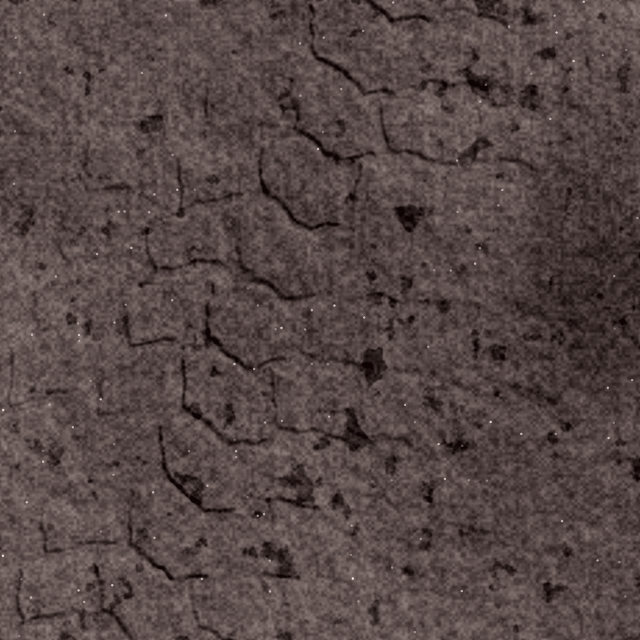
Give the GLSL for this texture, as a three.js fragment shader.

```glsl
// Dry brown soil pressed with slanted rows of worn, hexagonal tyre tread blocks.
varying vec2 vUv;

const vec3 SOIL_DARK = vec3(0.15, 0.105, 0.10);
const vec3 SOIL_LIGHT = vec3(0.48, 0.42, 0.41);
const vec2 TRACK_CENTRE = vec2(0.436, 0.605);
const vec2 ROW_STEP = vec2(0.0425, 0.109);   // from one block to the next
const vec2 COLUMN_STEP = vec2(0.14, -0.02);  // from one column to the next
const vec2 LIGHT_DIR = vec2(0.6, 0.8);
const float RELIEF_REACH = 0.007;
const float EDGE_SOFTNESS = 0.0042;
const float EDGE_SHADOW = 0.78;
const float EDGE_GLOW = 0.2;
const float BASE_TONE = 0.67;
const float SPECK_CELLS = 110.0;
const float SPECK_SHARE = 0.012;

float hash(vec2 p) {
  return fract(sin(dot(p, vec2(127.1, 311.7))) * 43758.5453);
}

float noise(vec2 p) {
  vec2 i = floor(p), f = fract(p);
  f = f * f * (3.0 - 2.0 * f);
  return mix(mix(hash(i), hash(i + vec2(1.0, 0.0)), f.x),
             mix(hash(i + vec2(0.0, 1.0)), hash(i + vec2(1.0, 1.0)), f.x), f.y);
}

float fbm(vec2 p) {
  float sum = 0.0, amp = 0.533;
  for (int i = 0; i < 4; i++) {
    sum += amp * noise(p);
    p = mat2(1.6, 1.2, -1.2, 1.6) * p + 17.3;
    amp *= 0.5;
  }
  return sum;
}

// Crumbled outlines: a coarse and a fine shift of the plane
vec2 crumble(vec2 p) {
  vec2 coarse = vec2(noise(p * 16.0), noise(p * 16.0 + 41.0)) - 0.5;
  vec2 fine = vec2(noise(p * 55.0 + 7.0), noise(p * 55.0 + 83.0)) - 0.5;
  return p + coarse * 0.022 + fine * 0.009;
}

// Fold the plane into one row, cut along lines with the given normal
vec2 foldRows(vec2 p, vec2 normal) {
  return p - ROW_STEP * floor(dot(p, normal) / dot(ROW_STEP, normal) + 0.5);
}

// Height of the tread blocks, 0 in the grooves and up to 1 on top
float treadHeight(vec2 p) {
  vec2 q = crumble(p) - TRACK_CENTRE;
  float height = 0.0;
  for (int i = -3; i <= 3; i++) {
    float column = float(i);
    vec2 normal = vec2(0.62, 0.785);
    vec2 halfSize = vec2(0.062, 0.0505);
    if (i > 0) { normal = vec2(0.25, 0.968); halfSize = vec2(0.056, 0.037); }
    if (i < 0) { normal = vec2(-0.2, 0.98); halfSize = vec2(0.054, 0.041); }
    vec2 l = foldRows(q - COLUMN_STEP * column, normal);
    float d = max(abs(l.x + 0.05 * l.y) - halfSize.x, abs(dot(l, normal)) - halfSize.y);
    d = max(d, abs(dot(l, vec2(-0.2, 0.98))) - 0.073);
    float wear = exp(-0.13 * column * column);
    if (i != 0) wear *= smoothstep(0.15, 0.62, noise(p * 8.0 + column * 9.0));
    height = max(height, wear * smoothstep(EDGE_SOFTNESS, -EDGE_SOFTNESS, d));
  }
  return height;
}

// Dark broken holes in a lane beside the track and a few elsewhere
float pits(vec2 p) {
  vec2 l = foldRows(p - TRACK_CENTRE - vec2(0.195, -0.06), vec2(0.25, 0.968));
  l.y += 0.3 * l.x;
  float lane = clamp(1.3 - length(l / vec2(0.085, 0.032)), 0.0, 1.0);
  return smoothstep(0.67, 0.82, fbm(p * 36.0 + 5.0) + 0.24 * lane);
}

// Small bright mineral grains
float specks(vec2 p) {
  vec2 cell = floor(p * SPECK_CELLS);
  vec2 offset = 0.3 + 0.4 * vec2(hash(cell + 3.1), hash(cell + 8.7));
  float d = length(fract(p * SPECK_CELLS) - offset);
  float present = step(1.0 - SPECK_SHARE, hash(cell + 0.5));
  return present * (0.35 + 0.65 * hash(cell + 5.9)) * smoothstep(0.3, 0.1, d);
}

float blob(vec2 p, vec2 centre, vec2 size) {
  vec2 d = (p - centre) / size;
  return exp(-dot(d, d));
}

void main() {
  vec2 p = vUv;
  vec2 lit = p + LIGHT_DIR * RELIEF_REACH;

  // Broad light and shade
  float tone = BASE_TONE + 0.5 * (fbm(p * 4.0 + 2.0) - 0.5);
  tone -= 0.34 * blob(p, vec2(0.92, 0.56), vec2(0.16, 0.24));
  tone -= 0.16 * blob(p, vec2(1.0, 0.12), vec2(0.25, 0.2));
  tone += 0.14 * blob(p, vec2(0.9, 0.31), vec2(0.07, 0.05));

  // Tread edges: deep shadow at lower left, faint glow at upper right
  float slope = treadHeight(p) - treadHeight(lit);
  tone += slope * (slope < 0.0 ? EDGE_SHADOW : EDGE_GLOW);

  // Lumps, pits and grain
  tone += 1.2 * (fbm(p * 22.0) - fbm(lit * 22.0));
  tone -= 0.6 * pits(p);
  tone += 0.5 * (noise(p * 230.0) - 0.5) + 0.4 * (noise(p * 120.0 + 31.0) - 0.5);

  vec3 colour = mix(SOIL_DARK, SOIL_LIGHT, clamp(tone, -0.3, 1.35));
  colour += 0.5 * specks(p);
  gl_FragColor = vec4(colour, 1.0);
}
```
